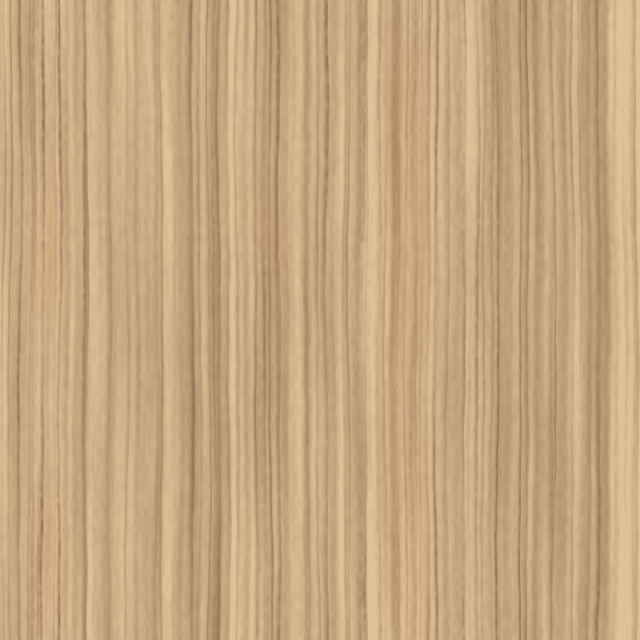
A Shadertoy shader for this texture:

```glsl
const vec3 DARK_WOOD  = vec3(0.66, 0.53, 0.39);
const vec3 LIGHT_WOOD = vec3(0.86, 0.74, 0.58);
const vec3 VEIN_GREY  = vec3(0.55, 0.44, 0.35);
const vec3 ROSE_TINT  = vec3(0.015, -0.014, -0.022);
const vec3 PALE_FLECK = vec3(0.82, 0.72, 0.61);

const float BASE_TONE    = 0.76;
const float BROAD_COUNT  = 15.0;   // bands across the canvas
const float STREAK_COUNT = 52.0;
const float FIBRE_COUNT  = 135.0;
const float RING_COUNT   = 72.0;   // thin growth lines
const float LINE_COUNT   = 26.0;   // darker single lines
const float VEIN_COUNT   = 8.0;    // wide smoky veins
const float RING_WIDTH   = 0.0019;
const float LINE_WIDTH   = 0.0023;
const float VEIN_WIDTH   = 0.0095;
const float WANDER       = 0.0012;
const vec2  FLECK_GRID   = vec2(4.0, 3.0);

float hash(float n) {
    return fract(sin(n * 12.9898 + 4.137) * 43758.5453);
}

float hash2(vec2 p) {
    return hash(p.x + 57.31 * hash(p.y + 0.73));
}

// Brightness of one column, drifting slowly along the grain
float columnTone(float id, float y, float drift) {
    float h = hash(id);
    float swing = sin(y * drift * (0.5 + h) + 40.0 * h)
                + 0.5 * sin(y * drift * 2.3 + 71.0 * hash(id + 0.5));
    return h - 0.5 + 0.15 * swing;
}

float streaks(vec2 p, float count, float drift, float seed) {
    float x = p.x * count;
    float id = floor(x) + seed;
    return mix(columnTone(id, p.y, drift), columnTone(id + 1.0, p.y, drift),
               smoothstep(0.0, 1.0, fract(x)));
}

// One-dimensional cellular lines: one jittered, wandering line per cell
float grainLines(vec2 p, float count, float width, float seed) {
    float cell = floor(p.x * count);
    float ink = 0.0;
    for (int i = -1; i <= 1; i++) {
        float id = cell + float(i);
        float h = hash(id + seed);
        float k = hash(id + seed + 0.37);
        float centre = (id + 0.5 + 0.75 * (h - 0.5)) / count;
        centre += WANDER * sin(p.y * (5.0 + 9.0 * k) + 50.0 * h);
        float d = p.x - centre;
        float w = width * (0.65 + 0.7 * k);
        w *= mix(1.6, 0.75, smoothstep(-w, w, d));   // soft side, crisp side
        float fade = 0.72 + 0.28 * sin(p.y * (4.0 + 7.0 * h) + 30.0 * k);
        float strength = smoothstep(-0.1, 0.85, hash(id + seed + 0.71));
        ink = max(ink, exp(-d * d / (w * w)) * fade * strength);
    }
    return ink;
}

// Smooth speckle stretched along the grain
float speckle(vec2 p) {
    vec2 id = floor(p);
    vec2 f = smoothstep(0.0, 1.0, fract(p));
    float low = mix(hash2(id), hash2(id + vec2(1.0, 0.0)), f.x);
    float high = mix(hash2(id + vec2(0.0, 1.0)), hash2(id + 1.0), f.x);
    return mix(low, high, f.y) - 0.5;
}

// Sparse long patches of pale, rippled figure
float flecks(vec2 p) {
    vec2 cell = floor(p * FLECK_GRID);
    float h = hash2(cell + 3.7);
    vec2 centre = (cell + vec2(0.3 + 0.4 * h, 0.5)) / FLECK_GRID;
    vec2 d = (p - centre) / vec2(0.012, 0.07);
    float ripple = 0.7 + 0.3 * sin(p.y * 260.0 + p.x * 700.0 + 3.0 * sin(p.y * 70.0));
    return step(0.6, h) * exp(-dot(d, d)) * ripple;
}

void mainImage(out vec4 fragColor, in vec2 fragCoord) {
    vec2 uv = fragCoord / iResolution.y;

    // Slight shared bending of the grain
    vec2 p = uv;
    p.x += 0.0018 * sin(uv.y * 6.0 + uv.x * 9.0)
         + 0.0009 * sin(uv.y * 15.0 + uv.x * 23.0)
         + 0.0004 * sin(uv.y * 47.0 + uv.x * 41.0);

    // Layered bands, from broad to fine
    float tone = BASE_TONE;
    tone += 0.42 * streaks(p, BROAD_COUNT, 4.0, 11.0);
    tone += 0.50 * streaks(p, STREAK_COUNT, 5.0, 203.0);
    tone += 0.48 * streaks(p, FIBRE_COUNT, 8.0, 507.0);
    tone += 0.20 * speckle(p * vec2(260.0, 75.0));
    tone -= 0.56 * grainLines(p, RING_COUNT, RING_WIDTH, 31.0);
    vec3 color = mix(DARK_WOOD, LIGHT_WOOD, clamp(tone, -0.15, 1.1));

    // Warm reddish zones and pale figure
    float rose = streaks(p, 14.0, 8.0, 83.0);
    color += ROSE_TINT * smoothstep(0.1, 0.6, rose);
    color = mix(color, PALE_FLECK, 0.4 * flecks(p));

    // Smoky veins and dark lines, split into strands and broken by pores
    float pores = 0.9 + 0.6 * speckle(p * vec2(210.0, 110.0));
    float strands = 0.85 + 0.9 * streaks(p, 170.0, 9.0, 811.0);
    float vein = strands * grainLines(p, VEIN_COUNT, VEIN_WIDTH, 17.0);
    float line = grainLines(p, LINE_COUNT, LINE_WIDTH, 59.0);
    color = mix(color, VEIN_GREY, clamp((0.62 * vein + 0.80 * line) * pores, 0.0, 0.92));

    fragColor = vec4(color, 1.0);
}
```
